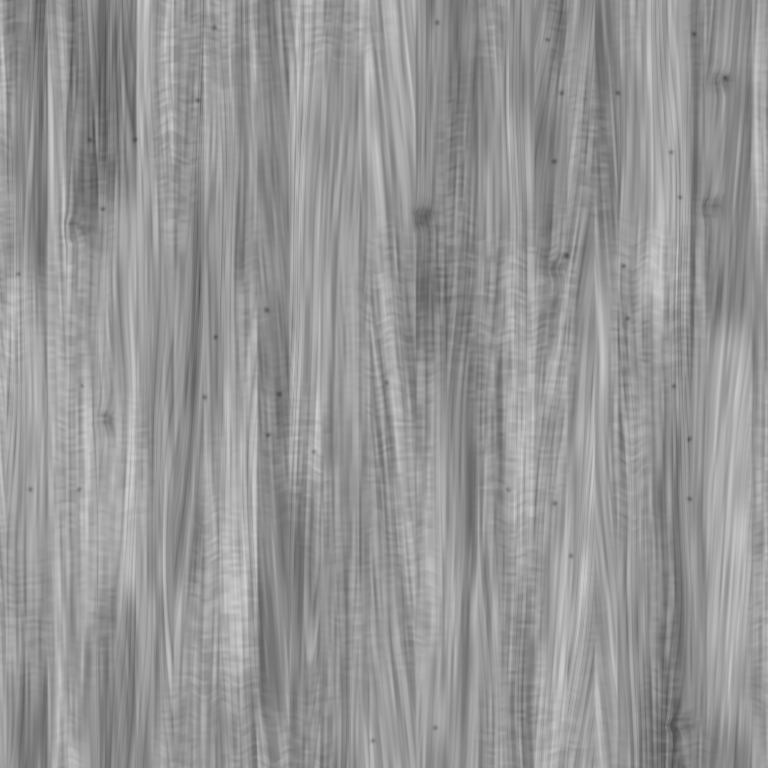
Write a WebGL 1 fragment shader that draws this texture.

```glsl
precision highp float;
// Grey wood made of narrow vertical staves with fine grain, ripple and small knots.
uniform vec2 u_resolution;

const float STAVES = 25.0;
const float STAVE_LENGTH = 0.52;
const float MEAN_GREY = 0.587;

float hash(vec2 p) {
  vec3 q = fract(vec3(p.xyx) * vec3(0.1031, 0.1030, 0.0973));
  q += dot(q, q.yzx + 33.33);
  return fract((q.x + q.y) * q.z);
}

// Value noise, centred on zero.
float noise(vec2 p) {
  vec2 cell = floor(p);
  vec2 f = fract(p);
  f = f * f * (3.0 - 2.0 * f);
  float low = mix(hash(cell), hash(cell + vec2(1.0, 0.0)), f.x);
  float high = mix(hash(cell + vec2(0.0, 1.0)), hash(cell + 1.0), f.x);
  return mix(low, high, f.y) - 0.5;
}

// Left edge of a stave, in stave units.
float staveEdge(float id) {
  return id + 0.7 * hash(vec2(id, 7.0));
}

// Stave brightness, fading softly from one board to the next along its length.
float boardTone(float id, float y) {
  float along = y / STAVE_LENGTH + 5.0 * hash(vec2(id, 19.0));
  float row = floor(along);
  float here = hash(vec2(id, row + 40.0));
  float next = hash(vec2(id, row + 41.0));
  return mix(here, next, smoothstep(0.86, 1.0, fract(along))) - 0.5;
}

// Growth rings, streaks and fibres, leaning by a different amount in each stave.
float grain(vec2 p, float id) {
  float lean = 2.0 * hash(vec2(id, 3.0)) - 1.0;
  float figure = hash(vec2(id, 11.0));
  vec2 q = p + vec2(0.0, 9.0 * hash(vec2(id, 23.0)));
  q.x += 0.10 * lean * lean * lean * p.y + 0.012 * noise(q * vec2(9.0, 5.0));

  float arches = mix(1.5, 7.0, figure * figure) * noise(q * vec2(32.0, 2.6));
  float ringPosition = 105.0 * q.x + arches;
  float rings = noise(vec2(ringPosition * 1.5, q.y * 3.0 + id));
  float line = pow(0.5 + 0.5 * sin(6.2832 * ringPosition), 4.0) - 0.27;
  float streaks = noise(q * vec2(65.0, 2.2));
  float fibres = noise(q * vec2(270.0, 16.0));
  float lineStrength = 0.02 + 0.035 * figure;
  return 0.14 * rings - lineStrength * line + 0.12 * streaks + 0.14 * fibres;
}

float stave(vec2 p, float id) {
  return 0.165 * boardTone(id, p.y) + grain(p, id);
}

// Blends neighbouring staves across their narrow joints.
float staves(vec2 p) {
  float x = p.x * STAVES;
  float first = floor(x) - 1.0;
  float tone = stave(p, first);
  for (int i = 1; i <= 2; i++) {
    float id = first + float(i);
    float edge = staveEdge(id);
    tone = mix(tone, stave(p, id), smoothstep(edge - 0.05, edge + 0.05, x));
  }
  return tone;
}

// Short wavy marks across the grain, appearing in patches.
float ripple(vec2 p) {
  float patches = smoothstep(-0.2, 0.3, noise(p * vec2(22.0, 5.0) + 31.0));
  float wave = p.y + 0.012 * noise(p * vec2(45.0, 12.0));
  return patches * noise(vec2(p.x * 75.0, wave * 215.0));
}

// Scattered round marks: at most one in each grid cell.
float knots(vec2 p, float cells, float radius, float chance) {
  vec2 g = p * cells;
  vec2 cell = floor(g);
  vec2 jitter = vec2(hash(cell + 61.0), hash(cell + 83.0));
  vec2 d = (fract(g) - mix(vec2(0.25), vec2(0.75), jitter)) / (cells * radius);
  d += 0.7 * vec2(noise(p * 90.0), noise(p * 90.0 + 17.0));
  return step(hash(cell + 97.0), chance) * exp(-dot(d, d));
}

void main() {
  vec2 p = gl_FragCoord.xy / min(u_resolution.x, u_resolution.y);

  float smudge = knots(p, 5.0, 0.014, 0.45);
  float specks = knots(p + 3.0, 13.0, 0.0032, 0.22);
  vec2 bent = p + vec2(0.006 * smudge, 0.0);

  float grey = MEAN_GREY + staves(bent);
  grey += 0.10 * noise(p * vec2(7.0, 3.5) + 50.0);
  grey += 0.085 * ripple(p);
  grey -= 0.11 * smudge * (1.0 + noise(p * vec2(60.0, 220.0)));
  grey -= 0.17 * specks;

  gl_FragColor = vec4(vec3(clamp(grey, 0.33, 0.8)), 1.0);
}
```
